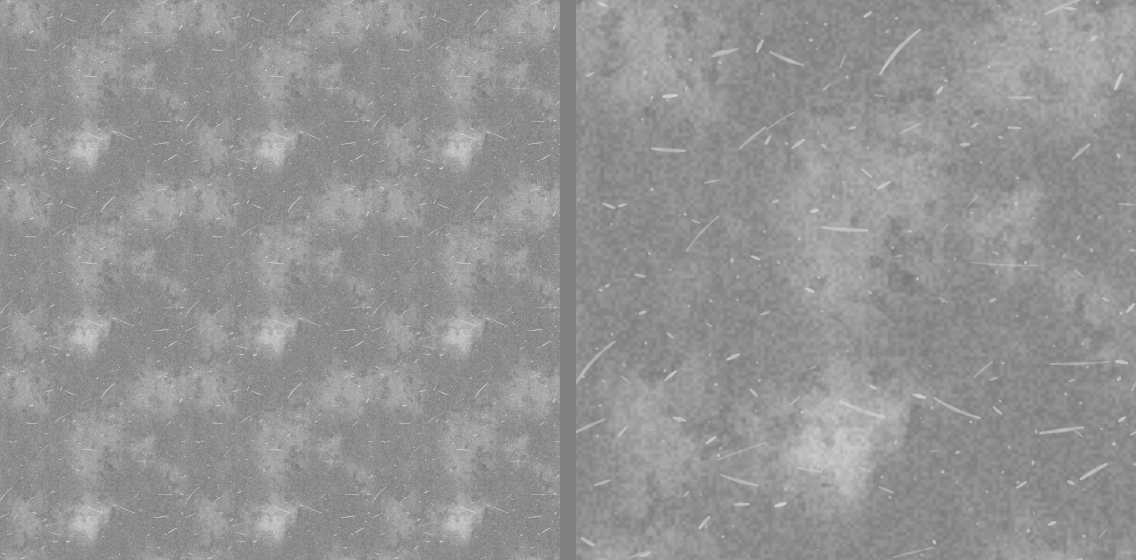
Left, the full canvas; right, a detail of the centre.
Give the GLSL for this texture, as a three.js fragment shader.

```glsl
// Worn grey concrete: cloudy pale patches, vertical streaks, grain and fine scratches, in 3 by 3 repeats.
#define REPEATS 3.0
#define DARK_GREY vec3(0.542)
#define PALE_GREY vec3(0.655)
#define CHALK vec3(0.78)
#define SCRATCH_GREY vec3(0.84)
#define LINE_WIDTH 0.0026
#define SCRATCH_TILT 0.2
#define STREAK_AMOUNT 0.045
#define GRAIN_AMOUNT 0.085
#define PIT_AMOUNT 0.065

varying vec2 vUv;

vec2 hash2(vec2 cell) {
  vec3 h = fract(cell.xyx * vec3(0.1031, 0.103, 0.0973));
  h += dot(h, h.yzx + 33.33);
  return fract((h.xx + h.yz) * h.zy);
}

// Value noise over one tile; the lattice wraps after "cells" steps.
float noise(vec2 p, vec2 cells, float seed) {
  vec2 g = p * cells;
  vec2 i = floor(g);
  vec2 f = fract(g);
  f = f * f * (3.0 - 2.0 * f);
  vec2 a = mod(i, cells) + seed;
  vec2 b = mod(i + 1.0, cells) + seed;
  float low = mix(hash2(a).x, hash2(vec2(b.x, a.y)).x, f.x);
  float high = mix(hash2(vec2(a.x, b.y)).x, hash2(b).x, f.x);
  return mix(low, high, f.y);
}

float fbm(vec2 p, vec2 cells, float seed) {
  float sum = 0.0;
  float weight = 0.5;
  for (int octave = 0; octave < 4; octave++) {
    sum += weight * noise(p, cells, seed);
    cells *= 2.0;
    seed += 17.0;
    weight *= 0.55;
  }
  return sum / 1.01;
}

// Soft elliptical patch that wraps around the tile.
float blob(vec2 p, vec2 center, vec2 radius) {
  vec2 d = (fract(p - center + 0.5) - 0.5) / radius;
  return exp(-dot(d, d));
}

// One bent, tapering scratch per occupied cell.
float scratches(vec2 p, float cells, float density, float reach, float spread, float seed) {
  vec2 g = p * cells;
  float mark = 0.0;
  for (int y = -1; y <= 1; y++) {
    for (int x = -1; x <= 1; x++) {
      vec2 cell = floor(g) + vec2(float(x), float(y));
      vec2 id = mod(cell, cells) + seed;
      vec2 shape = hash2(id + 41.0);
      vec2 style = hash2(id + 83.0);
      float angle = SCRATCH_TILT + (shape.x - 0.5) * spread;
      vec2 d = (g - cell - hash2(id)) / cells;
      d = mat2(cos(angle), -sin(angle), sin(angle), cos(angle)) * d;
      float halfLength = reach * mix(0.3, 1.0, shape.y * shape.y);
      float along = clamp(d.x, -halfLength, halfLength);
      d.y += (shape.x - 0.5) * 4.0 * along * along;
      float dist = length(vec2(d.x - along, d.y));
      float width = LINE_WIDTH * mix(0.7, 1.3, style.y) * (1.0 - 0.4 * abs(along) / halfLength);
      float line = 1.0 - smoothstep(width * 0.4, width * 1.8, dist);
      mark = max(mark, line * step(style.x, density) * mix(0.4, 1.0, style.y));
    }
  }
  return mark;
}

// Large pale clouds, arranged as a leaning column with side patches.
float clouds(vec2 p) {
  float c = 0.9 * blob(p, vec2(0.82, 0.88), vec2(0.19, 0.15));
  c += 0.65 * blob(p, vec2(0.13, 0.91), vec2(0.14, 0.14));
  c += 0.75 * blob(p, vec2(0.54, 0.71), vec2(0.13, 0.12));
  c += 0.75 * blob(p, vec2(0.46, 0.5), vec2(0.12, 0.18));
  c += 0.95 * blob(p, vec2(0.45, 0.22), vec2(0.15, 0.11));
  c += 0.75 * blob(p, vec2(0.14, 0.23), vec2(0.12, 0.17));
  c += 0.75 * blob(p, vec2(0.77, 0.58), vec2(0.07, 0.09));
  c += 0.6 * blob(p, vec2(0.93, 0.42), vec2(0.08, 0.13));
  c += 0.4 * blob(p, vec2(0.18, 0.64), vec2(0.08, 0.12));
  return c;
}

void main() {
  vec2 p = fract(vUv * REPEATS);

  // Ragged patches
  vec2 warp = vec2(fbm(p, vec2(7.0), 3.0), fbm(p, vec2(7.0), 29.0)) - 0.5;
  float rough = fbm(p, vec2(14.0, 10.0), 51.0) - 0.5;
  float cover = clouds(p + 0.16 * warp);
  float pale = smoothstep(0.05, 0.95, cover + 0.9 * rough);
  vec3 color = mix(DARK_GREY, PALE_GREY, pale);
  float chalk = blob(p + 0.12 * warp, vec2(0.45, 0.21), vec2(0.1, 0.08));
  chalk *= smoothstep(0.4, 0.62, fbm(p, vec2(22.0), 7.0));
  color = mix(color, CHALK, 0.85 * chalk);

  // Vertical streaks, dark pits and grain
  float streak = 0.6 * noise(p, vec2(40.0, 4.0), 11.0) + 0.4 * noise(p, vec2(90.0, 6.0), 67.0);
  color += STREAK_AMOUNT * (streak - 0.5) * (0.6 + 0.8 * pale);
  float pits = smoothstep(0.56, 0.72, fbm(p, vec2(30.0), 91.0));
  color -= PIT_AMOUNT * pits * smoothstep(0.1, 0.5, pale);
  color += GRAIN_AMOUNT * (noise(p, vec2(150.0), 5.0) - 0.5);

  // Long scratches, short nicks and specks
  float wear = 0.8 * scratches(p, 6.0, 0.7, 0.065, 1.3, 13.0);
  wear = max(wear, scratches(p, 13.0, 0.5, 0.016, 2.0, 37.0));
  wear = max(wear, 0.8 * scratches(p, 21.0, 0.45, 0.003, 3.0, 59.0));
  wear *= 0.6 + 0.4 * noise(p, vec2(60.0), 23.0);
  color = mix(color, SCRATCH_GREY, wear);

  gl_FragColor = vec4(color, 1.0);
}
```
